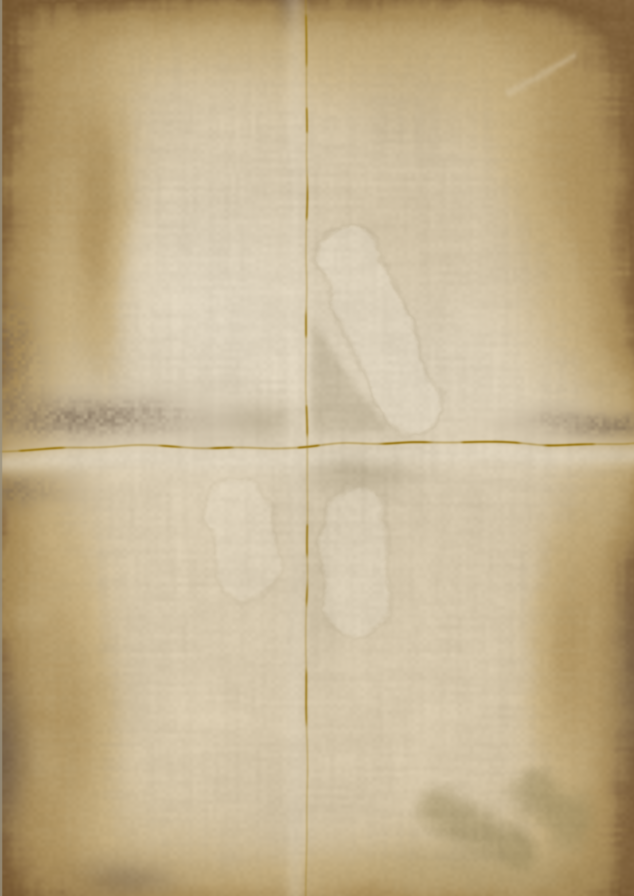
Give the GLSL for this texture, as a Shadertoy shader.

```glsl
// Aged, folded parchment: a pale sheet with scorched borders, two creases and
// water stains. Soft ellipses place the tints, noise-warped capsules make the
// stains, and layered value noise adds mottling, fibres and grain.

const float SHEET_WIDTH = 0.707;          // sheet height is 1
const float CREASE_X = 0.342;
const float CREASE_Y = 0.499;
const float CREASE_SLOPE = 0.011;
const float CREASE_WIDTH = 0.0016;
const float GRAIN = 0.022;
const vec3 PALE  = vec3(0.88, 0.84, 0.76);
const vec3 PAPER = vec3(0.82, 0.76, 0.645);
const vec3 TAN   = vec3(0.76, 0.67, 0.49);
const vec3 OCHRE = vec3(0.67, 0.56, 0.36);
const vec3 BROWN = vec3(0.49, 0.37, 0.22);
const vec3 SOOT  = vec3(0.43, 0.36, 0.29);
const vec3 DAMP  = vec3(0.70, 0.65, 0.54);
const vec3 MOSS  = vec3(0.59, 0.53, 0.36);
const vec3 GOLD  = vec3(0.62, 0.49, 0.12);

float hash(vec2 p) {
    return fract(sin(dot(p, vec2(127.1, 311.7))) * 43758.5453);
}

float noise(vec2 p) {
    vec2 i = floor(p), f = fract(p);
    f = f * f * (3.0 - 2.0 * f);
    return mix(mix(hash(i), hash(i + vec2(1, 0)), f.x),
               mix(hash(i + vec2(0, 1)), hash(i + vec2(1, 1)), f.x), f.y);
}

float fbm(vec2 p) {
    float sum = 0.0, amp = 0.5;
    for (int i = 0; i < 5; i++) {
        sum += amp * noise(p);
        p = p * 2.03 + 17.3;
        amp *= 0.5;
    }
    return sum;
}

// Soft elliptical spot
float spot(vec2 p, vec2 center, vec2 radius) {
    vec2 d = (p - center) / radius;
    return exp(-dot(d, d));
}

float capsule(vec2 p, vec2 a, vec2 b, float r) {
    vec2 d = b - a;
    return length(p - a - d * clamp(dot(p - a, d) / dot(d, d), 0.0, 1.0)) - r;
}

// Washed-out pool with a thin darker tide line
vec3 waterStain(vec3 col, float d, float strength) {
    col = mix(col, PALE, strength * (1.0 - smoothstep(-0.005, 0.003, d)));
    return mix(col, DAMP, 0.35 * strength * exp(-pow((d - 0.002) / 0.003, 2.0)));
}

void mainImage(out vec4 fragColor, in vec2 fragCoord) {
    vec2 uv = fragCoord / iResolution.xy;
    vec2 p = uv * vec2(SHEET_WIDTH, 1.0);
    float mottle = fbm(p * 9.0), rough = fbm(p * 38.0 + 5.0);
    float speckle = noise(p * 230.0);
    float fibre = noise(p * vec2(170.0, 14.0)) + noise(p * vec2(16.0, 190.0)) - 1.0;
    vec2 q = p + 0.03 * (vec2(mottle, fbm(p * 8.0 + 31.0)) - 0.48);

    // Pale heart of the sheet
    float light = 0.8 * spot(p, vec2(0.24, 0.65), vec2(0.15, 0.17))
                + 0.55 * spot(p, vec2(0.50, 0.58), vec2(0.17, 0.11))
                + 0.3 * spot(p, vec2(0.35, 0.36), vec2(0.25, 0.20));
    vec3 col = mix(PAPER, PALE, clamp(light, 0.0, 1.0));

    // Scorched borders and ochre streaks, in order of darkness
    float wear = exp(-uv.x / 0.075) + 0.9 * exp((uv.x - 1.0) / 0.075)
               + 0.95 * exp((uv.y - 1.0) / 0.042) + 0.6 * exp(-uv.y / 0.045);
    wear *= 0.55 + 0.95 * mottle;
    wear *= 1.0 - 0.5 * exp(-pow((p.y - 0.51) / 0.07, 2.0));
    wear += 0.33 * spot(q, vec2(0.112, 0.74), vec2(0.028, 0.14))
          + 0.22 * spot(q, vec2(0.07, 0.84), vec2(0.08, 0.12))
          + 0.30 * spot(q, vec2(0.085, 0.20), vec2(0.045, 0.14))
          + 0.30 * spot(q, vec2(0.63, 0.28), vec2(0.035, 0.13))
          + 0.30 * spot(q, vec2(0.63, 0.82), vec2(0.07, 0.14))
          + 0.13 * spot(q, vec2(0.46, 0.91), vec2(0.16, 0.08));
    wear += wear * 0.15 * fibre;
    col = mix(col, TAN, smoothstep(0.02, 0.36, wear));
    col = mix(col, OCHRE, smoothstep(0.3, 0.65, wear));
    col = mix(col, BROWN, smoothstep(0.6, 1.1, wear));

    // Soot on the rims
    float soot = spot(q, vec2(0.0, 0.16), vec2(0.025, 0.08))
               + 0.7 * spot(q, vec2(0.71, 0.25), vec2(0.025, 0.12))
               + 0.6 * spot(q, vec2(0.14, 0.02), vec2(0.05, 0.022))
               + 0.6 * spot(q, vec2(0.318, 0.995), vec2(0.014, 0.03))
               + 0.7 * spot(q, vec2(0.012, 0.60), vec2(0.03, 0.06)) * speckle;
    col = mix(col, SOOT, 0.65 * clamp(soot, 0.0, 1.0));

    // Mossy scalloped blot at the lower right
    float moss = min(capsule(q, vec2(0.60, 0.115), vec2(0.64, 0.09), 0.032),
                     capsule(q, vec2(0.50, 0.085), vec2(0.57, 0.055), 0.027));
    moss = 1.0 - smoothstep(-0.025, 0.012, moss + 0.025 * (rough - 0.5));
    moss += 0.5 * spot(q, vec2(0.54, 0.03), vec2(0.13, 0.03));
    col = mix(col, MOSS, 0.55 * clamp(moss, 0.0, 1.0));

    // Damp shadows hugging the crossing of the creases
    float fold = p.y - CREASE_Y - CREASE_SLOPE * p.x - 0.006 * (noise(p.xx * 13.0) - 0.5);
    float spine = p.x - CREASE_X - 0.002 * (noise(p.yy * 14.0) - 0.5);
    float ragged = 0.022 * (rough - 0.48);
    float wedge = smoothstep(0.0, 0.012, spine)
                * (1.0 - smoothstep(-0.012, 0.008, spine - 0.75 * (0.65 - p.y) + ragged))
                * smoothstep(0.505, 0.53, p.y);
    float damp = 0.65 * wedge + 0.7 * spot(q, vec2(0.295, 0.533), vec2(0.045, 0.02))
               + 0.8 * spot(q, vec2(0.395, 0.475), vec2(0.055, 0.02))
               + 0.3 * spot(q, vec2(0.355, 0.36), vec2(0.025, 0.10));
    col = mix(col, DAMP, 0.75 * clamp(damp, 0.0, 1.0));
    float dust = spot(q, vec2(0.08, 0.535), vec2(0.12, 0.022))
               + 0.9 * spot(q, vec2(0.68, 0.528), vec2(0.08, 0.014))
               + 0.8 * spot(q, vec2(0.01, 0.452), vec2(0.06, 0.018));
    col = mix(col, SOOT, 0.55 * clamp(dust, 0.0, 1.0) * (0.45 + 0.75 * speckle));

    // Water stains
    col = waterStain(col, capsule(p, vec2(0.388, 0.714), vec2(0.456, 0.551), 0.033) + ragged, 0.6);
    col = waterStain(col, capsule(p, vec2(0.397, 0.420), vec2(0.395, 0.325), 0.036) + ragged, 0.45);
    col = waterStain(col, capsule(p, vec2(0.268, 0.430), vec2(0.277, 0.365), 0.036) + ragged, 0.35);

    // Creases: pale ridge, thin line, broken gold flecks
    col = mix(col, PALE, 0.55 * exp(-pow((fold + 0.013) / 0.012, 2.0)));
    col = mix(col, PALE, 0.3 * exp(-pow((spine + 0.012) / 0.011, 2.0)));
    float foldLine = exp(-pow(fold / CREASE_WIDTH, 2.0));
    float spineLine = exp(-pow(spine / CREASE_WIDTH, 2.0));
    float foldFleck = smoothstep(0.5, 0.7, noise(vec2(p.x * 32.0, 3.0)));
    float spineFleck = smoothstep(0.55, 0.75, noise(vec2(7.0, p.y * 30.0)));
    col = mix(col, GOLD, foldLine * (0.4 + 0.55 * foldFleck));
    col = mix(col, GOLD, spineLine * (0.28 + 0.5 * spineFleck));

    // Light scratch, fibres and grain
    float scratch = capsule(q, vec2(0.57, 0.90), vec2(0.645, 0.938), 0.0);
    col = mix(col, PAPER, 0.4 * exp(-pow(scratch / 0.004, 2.0)));
    col += GRAIN * (fibre + speckle - 0.5) + 0.06 * (mottle - 0.48);
    col = mix(col, vec3(0.6, 0.57, 0.5), 0.8 * (1.0 - smoothstep(0.002, 0.005, uv.x)));
    fragColor = vec4(clamp(col, 0.0, 1.0), 1.0);
}
```
